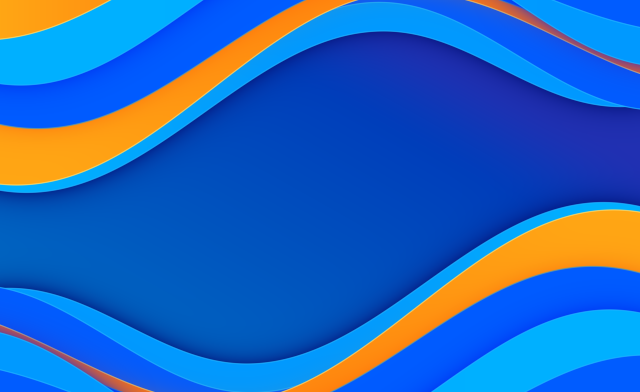
Give the GLSL for this background, as a Shadertoy shader.

```glsl
// Lengths are in canvas heights
const float ASPECT = 1.634;
const float RIM_WIDTH = 0.0013;
const float SHADOW_SOFTNESS = 0.026;
const vec2 LOWER_SHIFT = vec2(-0.025, 0.0075);
const vec2 BACKDROP_AXIS = vec2(0.45, 0.8);

// Each edge: left trough, crest and right trough, measured down from the top
const mat3x2 OUTER_EDGE   = mat3x2( 0.068, 0.491, 0.979,  0.079, 1.585, 0.272);
const mat3x2 INNER_EDGE   = mat3x2( 0.096, 0.404, 0.968,  0.006, 1.681, 0.281);
const mat3x2 ORANGE_LOWER = mat3x2( 0.043, 0.472, 1.043, -0.021, 1.830, 0.223);
const mat3x2 ORANGE_UPPER = mat3x2( 0.096, 0.328, 1.000, -0.053, 1.830, 0.160);
const mat3x2 CYAN_EDGE    = mat3x2( 0.053, 0.217, 0.915, -0.170, 1.702, 0.170);
const mat3x2 CORNER_EDGE  = mat3x2(-0.043, 0.102, 0.766, -0.191, 1.809, 0.089);

const vec3 TEAL_BLUE  = vec3(0.00, 0.41, 0.76);
const vec3 ROYAL_BLUE = vec3(0.00, 0.24, 0.73);
const vec3 VIOLET     = vec3(0.13, 0.19, 0.70);
const vec3 BLUE       = vec3(0.00, 0.36, 1.00);
const vec3 SKY        = vec3(0.00, 0.60, 1.00);
const vec3 CYAN       = vec3(0.00, 0.69, 1.00);
const vec3 AMBER      = vec3(1.00, 0.65, 0.08);
const vec3 ORANGE     = vec3(1.00, 0.54, 0.06);
const vec3 VERMILION  = vec3(1.00, 0.38, 0.09);
const vec3 GOLD_RIM   = vec3(1.00, 0.86, 0.42);
const vec3 SKY_RIM    = vec3(0.12, 0.70, 1.00);
const vec3 SAGE_RIM   = vec3(0.40, 0.60, 0.62);
const vec4 NAVY_SHADOW  = vec4(0.01, 0.07, 0.48, 0.72);
const vec4 BLUE_SHADOW  = vec4(0.00, 0.16, 0.93, 0.55);
const vec4 EMBER_SHADOW = vec4(1.00, 0.42, 0.03, 0.45);
const vec4 NO_SHADOW    = vec4(0.0);

// Signed distance to a wave of two cosine arcs, negative above it
float waveDistance(vec2 q, mat3x2 edge) {
    bool leftArc = q.x < edge[1].x;
    vec2 a = leftArc ? edge[0] : edge[1];
    vec2 b = leftArc ? edge[1] : edge[2];
    float rate = 3.14159 / (b.x - a.x);
    float phase = (q.x - a.x) * rate;
    float height = mix(a.y, b.y, 0.5 - 0.5 * cos(phase));
    float slope = 0.5 * (b.y - a.y) * rate * sin(phase);
    return (q.y - height) / sqrt(1.0 + slope * slope);
}

// Shadow, fill and bright rim of everything above one edge
void paintLayer(inout vec3 color, vec2 q, mat3x2 edge, vec3 fill, vec3 rim, vec4 shadow) {
    float pixel = 1.0 / iResolution.y;
    float d = waveDistance(q, edge);
    float shade = shadow.a * exp(-max(d, 0.0) / SHADOW_SOFTNESS);
    color = mix(color, shadow.rgb, shade);
    color = mix(color, fill, smoothstep(0.5, -0.5, d / pixel));
    float line = 1.0 - smoothstep(-0.5, 0.7, (abs(d) - RIM_WIDTH) / pixel);
    color = mix(color, rim, 0.75 * line);
}

// One stack of ribbons, hanging from the top edge of q
void paintRibbons(inout vec3 color, vec2 q, vec3 cornerFill, vec3 cornerRim) {
    float along = clamp(q.x / ASPECT, 0.0, 1.0);
    vec3 sky = mix(CYAN, SKY, smoothstep(0.0, 0.5, along));
    vec3 cyan = mix(CYAN, SKY, smoothstep(0.2, 0.9, along));
    vec3 orange = mix(AMBER, ORANGE, smoothstep(0.05, 0.55, along));
    orange = mix(orange, VERMILION, smoothstep(0.6, 0.95, along));
    vec3 corner = mix(cornerFill, BLUE, smoothstep(0.4, 0.6, along));
    vec3 lastRim = mix(cornerRim, SKY_RIM, smoothstep(0.4, 0.6, along));

    paintLayer(color, q, OUTER_EDGE, sky, SKY_RIM, NAVY_SHADOW);
    paintLayer(color, q, INNER_EDGE, BLUE, SKY_RIM, NO_SHADOW);
    paintLayer(color, q, ORANGE_LOWER, orange, GOLD_RIM, NO_SHADOW);
    paintLayer(color, q, ORANGE_UPPER, BLUE, SAGE_RIM, EMBER_SHADOW);
    paintLayer(color, q, CYAN_EDGE, cyan, SKY_RIM, BLUE_SHADOW);
    paintLayer(color, q, CORNER_EDGE, corner, lastRim, NO_SHADOW);
}

void mainImage(out vec4 fragColor, in vec2 fragCoord) {
    vec2 p = fragCoord / iResolution.xy * vec2(ASPECT, 1.0);

    // Diagonal backdrop
    float t = dot(p, BACKDROP_AXIS);
    vec3 color = mix(TEAL_BLUE, ROYAL_BLUE, clamp((t - 0.2) / 0.8, 0.0, 1.0));
    color = mix(color, VIOLET, smoothstep(0.97, 1.22, t));

    // Upper stack, then the same stack turned half a circle
    paintRibbons(color, vec2(p.x, 1.0 - p.y), mix(AMBER, ORANGE, p.x * 2.5), GOLD_RIM);
    paintRibbons(color, vec2(ASPECT - p.x, p.y) + LOWER_SHIFT, BLUE, SKY_RIM);

    fragColor = vec4(color, 1.0);
}
```
